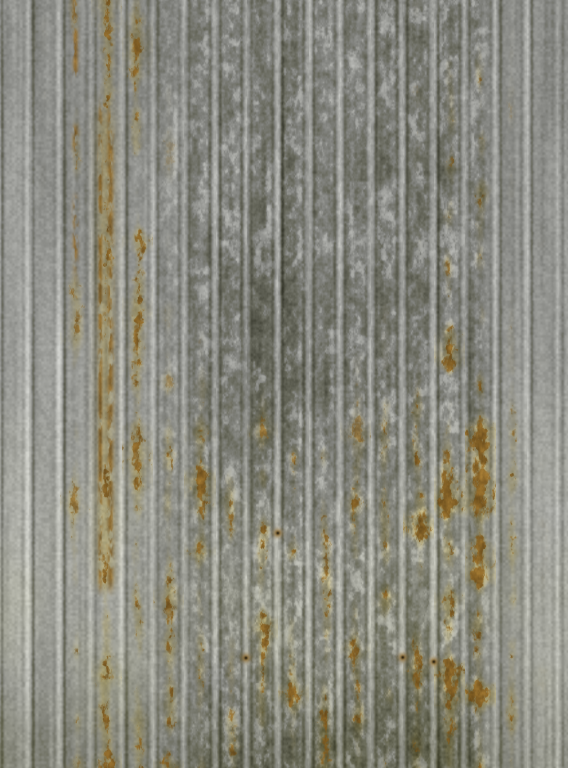
This texture is drawn by a Shadertoy shader. Its source:

```glsl
// Weathered corrugated zinc sheet: about 18 vertical ribs, each a pale crest
// between dark grooves. Layered value noise gives the flaked metal and grime;
// speckled patches and thin runs, gathered inside chosen panels, give the rust.

float hash(vec2 p) {
    p = fract(p * vec2(0.1031, 0.1137));
    p += dot(p, p.yx + 33.33);
    return fract((p.x + p.y) * p.x * 17.31);
}

float noise(vec2 p) {
    vec2 i = floor(p), f = fract(p);
    f = f * f * (3.0 - 2.0 * f);
    return mix(mix(hash(i), hash(i + vec2(1, 0)), f.x),
               mix(hash(i + vec2(0, 1)), hash(i + vec2(1, 1)), f.x), f.y);
}

float fbm(vec2 p) {
    float sum = 0.0, amp = 0.5;
    for (int i = 0; i < 3; i++) {
        sum += amp * noise(p);
        p = p * 2.03 + 17.7;
        amp *= 0.55;
    }
    return sum / 0.926;
}

float bump(float x, float width) {
    x /= width;
    return exp(-x * x);
}

void mainImage(out vec4 fragColor, in vec2 fragCoord) {
    vec2 uv = fragCoord / iResolution.xy;
    vec2 p = uv * vec2(0.738, 1.0);

    // Rib coordinates: panel number, place across it, distance to nearest crest
    float u = uv.x * 18.23 - 0.92;
    float panel = floor(u);
    float across = fract(u);
    float crest = floor(u + 0.5);
    float d = u - crest;
    float inside = smoothstep(0.1, 0.3, across) * (1.0 - smoothstep(0.7, 0.92, across));

    // Broad tone: dark worn centre, paler sides, light lower half
    float worn = smoothstep(0.2, 0.4, uv.x) * (1.0 - smoothstep(0.83, 0.89, uv.x));
    float tone = mix(0.595, 0.54, worn);
    tone += 0.03 * bump(uv.y - 0.3, 0.18) - 0.06 * smoothstep(0.16, 0.0, uv.y);
    tone -= 0.04 * smoothstep(0.65, 1.0, uv.y) * (1.0 - worn);
    tone -= 0.06 * bump(u - 16.5, 0.5) * smoothstep(0.25, 0.8, uv.y);
    tone -= 0.05 * bump(uv.x - 0.46, 0.1) * bump(uv.y - 0.55, 0.2);
    tone += 0.05 * (hash(vec2(panel + 3.0, 7.0)) - 0.5);
    tone += 0.09 * (fbm(p * vec2(9.0, 4.0)) - 0.5);

    // Flaked zinc within each panel, fine grain and vertical wash marks
    vec2 shift = vec2(panel * 5.3, panel * 11.7);
    float flakes = fbm(p * vec2(140.0, 95.0) + shift);
    float blotch = fbm(p * vec2(65.0, 26.0) + shift);
    float mottle = worn * (0.3 + 0.7 * inside);
    tone += mix(0.07, 0.22, mottle) * (flakes - 0.5);
    tone += mottle * 0.17 * (blotch - 0.5);
    tone += mottle * 0.08 * (smoothstep(0.5, 0.68, 0.55 * flakes + 0.45 * blotch) - 0.25);
    tone -= worn * 0.035 * inside;
    tone += 0.07 * (noise(p * 290.0) - 0.5);
    tone += 0.09 * (noise(vec2(p.x * 210.0, p.y * 4.0)) - 0.5);

    // Pale crest between a deep and a shallow groove, varied from rib to rib
    float vary = hash(vec2(crest + 5.0, 21.0));
    float drift = 0.8 + 0.4 * noise(vec2(crest * 9.0, uv.y * 6.0));
    tone += (0.09 + 0.06 * vary) * drift * bump(d + 0.02, 0.06 + 0.05 * vary);
    tone -= (0.11 + 0.08 * vary) * drift * bump(d - 0.15, 0.06);
    tone -= (0.04 + 0.06 * worn) * drift * bump(d + 0.17, 0.06);
    tone += 0.03 * bump(across - 0.72, 0.08);

    // Neutral grey turning olive in the shadows and low on the sheet
    float olive = 0.012 + 0.03 * smoothstep(0.52, 0.4, tone)
                + 0.05 * smoothstep(0.6, 0.1, uv.y) * fbm(p * vec2(14.0, 9.0) + 9.0);
    vec3 color = vec3(tone) + vec3(0.0, 0.004, -olive);

    // Rust patches: all along the left group, mostly low on the others
    float leftGroup = bump(panel - 2.2, 1.2);
    float rightGroup = bump(panel - 13.6, 1.2);
    float middle = smoothstep(3.5, 4.5, panel) * (1.0 - smoothstep(14.5, 15.5, panel));
    float low = smoothstep(0.62, 0.32, uv.y);
    float amount = 0.75 * leftGroup + rightGroup * (0.35 + 0.35 * low)
                 + middle * low * (0.25 + 0.4 * hash(vec2(panel, 51.0)));
    amount = min(amount, 0.9);
    float centre = 0.4 + 0.2 * noise(vec2(panel * 7.1, uv.y * 12.0));
    float core = bump(across - centre, 0.2);
    float speckle = fbm(p * vec2(170.0, 110.0) + 70.0);
    float patches = noise(vec2(panel * 13.7, p.y * 32.0)) * 0.6
                  + noise(vec2(panel * 5.9 + 31.0, p.y * 9.0)) * 0.4;
    float field = patches + 0.4 * amount - 0.35 * (1.0 - core);
    float present = min(amount * 3.0, 1.0);
    float stain = smoothstep(0.45, 0.95, field + 0.2 * (speckle - 0.5)) * present;
    float rust = smoothstep(0.76, 0.98, field + 0.75 * (speckle - 0.5)) * present;

    // Long twin run down the third panel and a thin one high on the second
    float grit = smoothstep(0.32, 0.6, fbm(p * vec2(130.0, 60.0) + 5.0));
    float run = smoothstep(0.22, 0.25, uv.y) * (1.0 - smoothstep(0.83, 0.89, uv.y));
    float edges = bump(u - 2.3, 0.07) + bump(u - 2.62, 0.1);
    float thin = smoothstep(0.55, 0.62, uv.y) * bump(u - 1.5, 0.09)
               * smoothstep(0.35, 0.55, noise(vec2(3.0, uv.y * 22.0)));
    rust = max(rust, 0.9 * grit * max(run * edges, thin));
    stain = max(stain, 0.8 * run * bump(u - 2.45, 0.33));

    color = mix(color, color * vec3(1.05, 0.98, 0.73), clamp(stain, 0.0, 1.0));
    vec3 rustColor = mix(vec3(0.36, 0.24, 0.06), vec3(0.66, 0.47, 0.16), flakes);
    color = mix(color, rustColor, 0.85 * clamp(rust, 0.0, 1.0));

    // Rare nail-sized pits with a rusty rim
    vec2 cell = floor(p * 24.0);
    vec2 offset = fract(p * 24.0) - 0.3 - 0.4 * vec2(hash(cell + 3.0), hash(cell + 8.0));
    float pit = step(0.985, hash(cell + 60.0)) * step(uv.y, 0.55) * worn;
    color = mix(color, vec3(0.55, 0.38, 0.10), 0.8 * pit * bump(length(offset), 0.13));
    color = mix(color, vec3(0.08, 0.07, 0.04), 0.8 * pit * bump(length(offset), 0.05));

    fragColor = vec4(clamp(color, 0.0, 1.0), 1.0);
}
```
